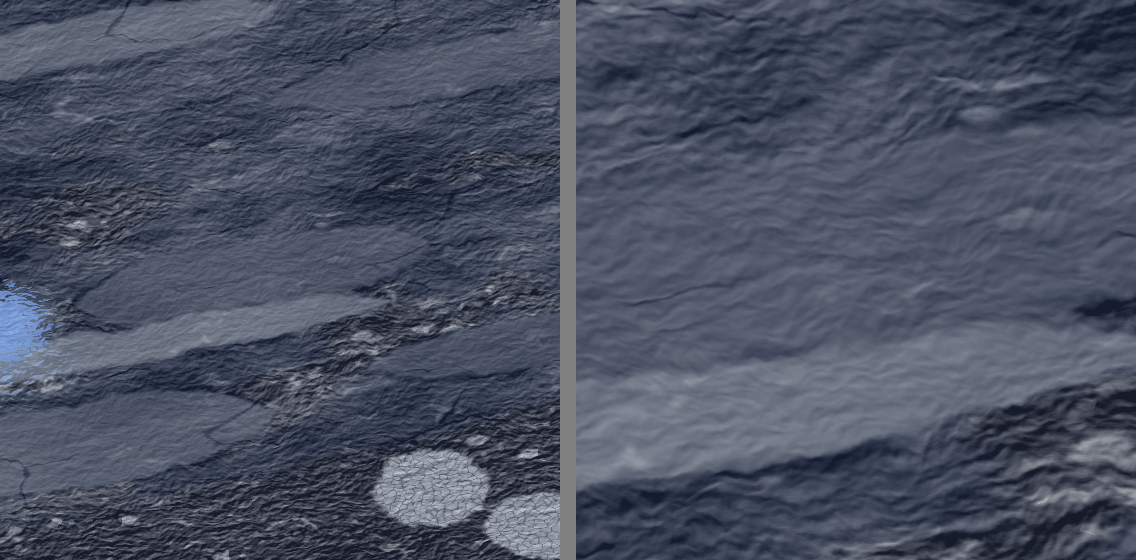
Left: the whole. Right: its middle third, enlarged.
This texture is drawn by a three.js fragment shader. Its source:

```glsl
#define SLOPE 0.17
#define GRAIN 45.0
#define RELIEF 0.33
#define BASE_TONE 0.235
#define GRAVEL_TONE 0.18
#define LICHEN_TONE 0.58
#define SHADOW_TINT vec3(0.0, 0.03, 0.105)
#define PALE_TINT vec3(0.0, 0.028, 0.075)
#define SHEEN_COLOR vec3(0.50, 0.64, 0.88)

varying vec2 vUv;

vec2 hash2(vec2 p) {
  vec3 a = fract(p.xyx * vec3(0.1031, 0.1030, 0.0973));
  a += dot(a, a.yzx + 33.33);
  return fract((a.xx + a.yz) * a.zy);
}

// Nearest distance, second nearest distance, random value of the cell
vec3 cells(vec2 p) {
  vec2 base = floor(p);
  vec3 found = vec3(9.0, 9.0, 0.0);
  for (int y = -1; y <= 1; y++) {
    for (int x = -1; x <= 1; x++) {
      vec2 cell = base + vec2(float(x), float(y));
      vec2 seed = hash2(cell);
      float d = length(cell + seed - p);
      if (d < found.x) found = vec3(d, found.x, fract(seed.x * 7.3 + seed.y * 3.1));
      else found.y = min(found.y, d);
    }
  }
  return found;
}

// Layered, rotated and mutually bent sines
float waves(vec2 p) {
  float sum = 0.0, amp = 0.5;
  for (int i = 0; i < 5; i++) {
    sum += amp * sin(p.x + 1.6 * sin(p.y * 0.8 + float(i))) * sin(p.y + 1.3 * sin(p.x * 0.9));
    p = mat2(0.8, 0.6, -0.6, 0.8) * p * 1.9 + 3.1;
    amp *= 0.6;
  }
  return sum;
}

vec2 strata(vec2 p) {
  float c = cos(SLOPE), s = sin(SLOPE);
  return mat2(c, -s, s, c) * p;
}

float height(vec2 q) {
  vec2 g = q * GRAIN * vec2(1.0, 2.1);
  g += 0.5 * sin(g.yx * 0.7 + 2.0 * sin(g * 0.31));
  return cells(g).x + 0.5 * cells(g * 2.1 + 7.0).x + 0.8 * waves(q * vec2(40.0, 110.0));
}

// Tapered smooth slab bordered by a dark seam
void laySlab(vec2 p, vec2 centre, vec2 size, float shade, inout float tone, inout float rough) {
  vec2 d = strata(p - centre);
  float r = d.x * d.x / (size.x * size.x);
  float edge = abs(d.y) - size.y * (1.0 - r * r);
  float inside = smoothstep(0.007, -0.007, edge);
  tone = mix(tone, shade + 0.35 * (tone - BASE_TONE), inside * 0.9);
  tone -= 0.13 * exp(-edge * edge * 50000.0) * smoothstep(-0.3, 0.3, waves(p * 13.0 + size.x * 40.0));
  rough = mix(rough, 0.28, inside);
}

float lichen(vec2 p, vec2 centre, vec2 size) {
  float d = length((p - centre) / size) + 0.12 * waves(p * 38.0);
  return smoothstep(1.06, 0.92, d);
}

void main() {
  vec2 p = vUv + 0.008 * vec2(waves(vUv * 9.0), waves(vUv * 11.0 + 4.0));
  p.y += 0.004 * waves(vUv * vec2(45.0, 60.0));
  vec2 q = strata(p);

  // Banded bedrock
  float bands = waves(q * vec2(5.0, 16.0));
  float tone = BASE_TONE + 0.12 * bands + 0.07 * waves(q * vec2(15.0, 55.0) + 2.0);
  float rough = 0.5;

  // Coarse gravel at the lower right and in broken bands
  float gravel = smoothstep(-0.025, 0.035, 0.05 + 0.25 * p.x - p.y + 0.03 * bands);
  float rubble = smoothstep(0.05, 0.45, waves(q * vec2(4.0, 13.0) + 9.0));
  tone = mix(tone, GRAVEL_TONE + 0.05 * bands, gravel);
  rough = mix(rough, 1.0, max(gravel, rubble * 0.8));

  // Smooth slabs
  laySlab(p, vec2(0.17, 0.93), vec2(0.33, 0.045), 0.40, tone, rough);
  laySlab(p, vec2(0.87, 0.89), vec2(0.40, 0.050), 0.30, tone, rough);
  laySlab(p, vec2(0.45, 0.51), vec2(0.33, 0.065), 0.31, tone, rough);
  laySlab(p, vec2(0.95, 0.39), vec2(0.30, 0.045), 0.29, tone, rough);
  laySlab(p, vec2(0.10, 0.20), vec2(0.40, 0.075), 0.35, tone, rough);
  laySlab(p, vec2(0.26, 0.39), vec2(0.46, 0.034), 0.45, tone, rough);

  // Dark cracks and pale mineral veins
  vec3 block = cells(q * vec2(3.5, 10.0) + 0.08 * waves(q * 24.0));
  float crack = smoothstep(0.045, 0.0, block.y - block.x) * smoothstep(0.0, 0.4, waves(q * 9.0 + 5.0));
  float vein = smoothstep(0.07, 0.0, abs(waves(q * vec2(4.0, 13.0) + 1.0)));
  vein *= smoothstep(0.05, 0.4, waves(q * vec2(22.0, 40.0))) * rough;
  tone += 0.28 * vein - 0.13 * crack;

  // Scattered pebbles and pale grains
  vec3 pebble = cells(q * vec2(17.0, 38.0));
  vec3 grain = cells(q * GRAIN * vec2(1.3, 2.4));
  float pale = smoothstep(0.42, 0.25, pebble.x) * smoothstep(0.90, 0.94, pebble.z);
  pale += 0.6 * smoothstep(0.5, 0.25, grain.x) * smoothstep(0.82, 0.9, grain.z);
  tone += 0.26 * pale * smoothstep(0.4, 1.0, rough);

  // Pale lichen with a net of dark gaps
  float crust = max(lichen(p, vec2(0.77, 0.13), vec2(0.105, 0.070)), lichen(p, vec2(0.98, 0.06), vec2(0.11, 0.060)));
  float gap = smoothstep(0.22, 0.0, grain.y - grain.x);
  tone = mix(tone, LICHEN_TONE - 0.17 * gap, crust);
  rough = mix(rough, 0.6, crust);

  // Light from above on the fine relief
  float level = height(q);
  float light = level - height(q + vec2(-0.001, 0.003));
  tone = clamp(tone + RELIEF * rough * light, 0.075, 0.76);

  vec3 color = vec3(tone) + mix(SHADOW_TINT, PALE_TINT, smoothstep(0.2, 0.6, tone));
  color += vec3(0.014, 0.0, -0.018) * max(gravel, rubble) * smoothstep(0.4, 1.0, rough);

  // Wet blue sheen breaking into sparkles
  float glow = length((vUv - vec2(-0.02, 0.42)) / vec2(0.11, 0.075));
  float spill = length((vUv - vec2(0.0, 0.35)) / vec2(0.17, 0.09));
  float sheen = smoothstep(1.05, 0.75, glow + 0.6 * light);
  sheen = max(sheen, 0.6 * smoothstep(0.15, 0.4, light) * smoothstep(1.1, 0.3, spill));
  color = mix(color, SHEEN_COLOR + 0.12 * light, sheen * 0.9);

  gl_FragColor = vec4(color, 1.0);
}
```
